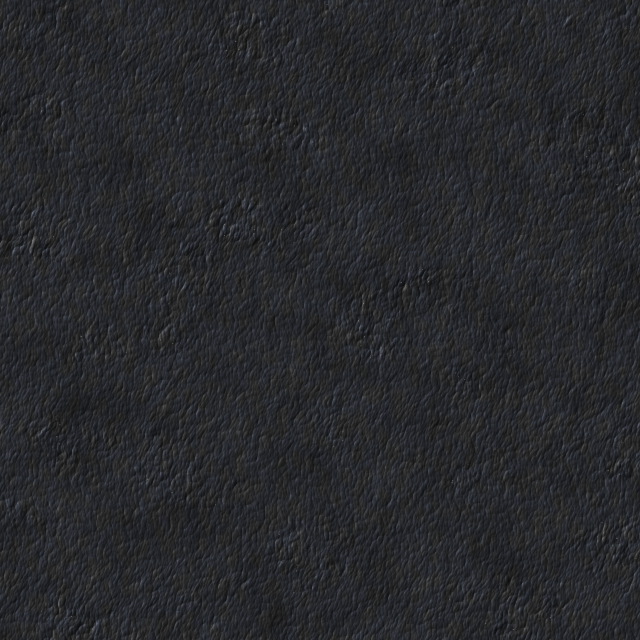
A Shadertoy shader for this texture:

```glsl
// Dark, weathered slate-like surface: blisters and upright grain, lit from the side.
// Smooth cellular noise builds the relief; its slope towards the light sets the tone.
// Broad cells vary the roughness, small ones the tint; rough areas carry pale flecks.

const vec3 SLATE = vec3(0.158, 0.163, 0.176);
const vec3 WARM_TINT = vec3(1.035, 1.005, 0.945);
const vec3 COOL_TINT = vec3(0.970, 0.995, 1.045);
const vec3 FLECK = vec3(0.26, 0.24, 0.20);
const vec2 LIGHT_DIR = vec2(-0.82, 0.57);
const float SLOPE_STEP = 0.0008;
const float CONTRAST = 0.35;

vec3 hash3(vec2 p) {
    vec3 q = fract(p.xyx * vec3(0.1031, 0.1030, 0.0973));
    q += dot(q, q.yxz + 33.33);
    return fract((q.xxy + q.yzz) * q.zyx);
}

// Rounded lumps: softly blended squared distance to scattered centres
float lumps(vec2 p, float seed, float crispness) {
    vec2 cell = floor(p);
    vec2 local = fract(p);
    float sum = 0.0;
    for (int y = -1; y <= 1; y++) {
        for (int x = -1; x <= 1; x++) {
            vec2 offset = vec2(x, y);
            vec3 rnd = hash3(cell + offset + seed);
            vec2 d = offset + rnd.xy - local;
            sum += exp(-crispness * (dot(d, d) + 0.25 * rnd.z));
        }
    }
    return log(sum) / crispness;
}

// Layered sines that bend the grid so that no rows show
vec2 bend(vec2 p) {
    vec2 broad = sin(p.yx * vec2(23.0, 19.0) + vec2(1.3, 4.1));
    vec2 small = sin(p.yx * vec2(131.0, 113.0) + 3.0 * broad.yx);
    return p + 0.004 * broad + 0.0011 * small;
}

// One layer of lumps, scaled to an even slope; stretch below 1 makes them tall
float layer(vec2 p, float frequency, float stretch, float seed) {
    return lumps(p * frequency * vec2(1.0, stretch), seed, 12.0) / frequency;
}

// Flat-topped blisters with a narrow sloping rim
float blisters(vec2 p, float frequency, float seed) {
    float dome = lumps(p * frequency * vec2(1.0, 0.8), seed, 12.0);
    return 0.19 * smoothstep(-0.33, -0.10, dome) / frequency;
}

float relief(vec2 p, float roughness) {
    vec2 q = bend(p);
    q.x -= 0.12 * q.y;
    float large = blisters(q, 38.0, 11.0) * mix(0.40, 1.25, roughness);
    float middle = blisters(q, 74.0, 37.0) * mix(0.55, 1.30, roughness);
    float small = layer(q, 121.0, 0.72, 59.0) * mix(0.60, 1.10, roughness);
    float grain = layer(q, 245.0, 0.52, 83.0) * mix(1.00, 1.20, roughness);
    return large + middle + small + grain;
}

// Sparse small dots, one possible in each grid cell
float flecks(vec2 p, float frequency, float share) {
    vec2 q = p * frequency;
    vec3 rnd = hash3(floor(q) + 151.0);
    vec2 d = fract(q) - mix(vec2(0.3), vec2(0.7), rnd.xy);
    return step(1.0 - share, rnd.z) * smoothstep(0.36, 0.05, length(d));
}

void mainImage(out vec4 fragColor, in vec2 fragCoord) {
    vec2 p = fragCoord / iResolution.y;

    // Broad patches of roughness and tone, small patches of tint
    vec2 broad = bend(p);
    float patches = lumps(broad * vec2(5.0, 8.0), 5.0, 8.0)
                  + 0.6 * lumps(broad * vec2(14.0, 21.0), 29.0, 8.0);
    float roughness = smoothstep(-0.48, -0.06, patches);
    float tone = 0.25 * (lumps(broad * vec2(9.0, 11.0), 97.0, 8.0) + 0.21)
               + 0.22 * (lumps(broad * vec2(30.0, 24.0), 131.0, 8.0) + 0.21);
    float warmth = smoothstep(-0.42, -0.08, lumps(broad * vec2(50.0, 36.0), 71.0, 8.0));

    // Slope facing the light; rough areas are dimmed to keep an even mean
    vec2 reach = LIGHT_DIR * SLOPE_STEP;
    float slope = (relief(p - reach, roughness) - relief(p + reach, roughness))
                / (2.0 * SLOPE_STEP);
    float shade = exp(CONTRAST * clamp(slope, -2.5, 2.8) + tone - 0.03 * roughness);

    // Tint, light and flecks
    vec3 color = SLATE * shade * mix(COOL_TINT, WARM_TINT, warmth);
    color += FLECK * flecks(p, 210.0, 0.014) * roughness;
    fragColor = vec4(color, 1.0);
}
```
